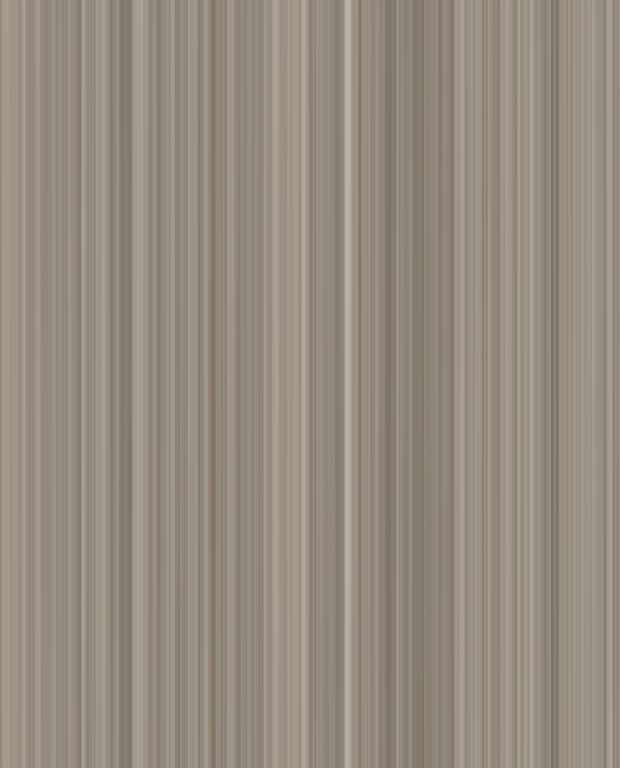
This pattern is drawn by a Shadertoy shader. Its source:

```glsl
// Fine vertical strands in taupe and warm grey, laid over broad soft light and dark bands.
#define BASE_COLOR vec3(0.590, 0.551, 0.504)
#define WARM_AXIS vec3(0.6, 0.0, -0.7)    // red-brown against blue-grey
#define GREEN_AXIS vec3(-0.5, 0.35, -0.2) // olive against pink
#define COARSEST_COUNT 62.0               // strands across in the widest layer
#define COUNT_GROWTH 1.75
#define LAYERS 4
#define TONE_DEPTH 0.068
#define HUE_DEPTH 0.014
#define FADE_DEPTH 0.08                   // slow change along each strand
#define BAND_DEPTH 0.72
#define BANDS 12

// Band centre, half width, lightness, warmth.
const vec4 BAND[BANDS] = vec4[BANDS](
    vec4(0.020, 0.030, 0.025, 0.008), vec4(0.205, 0.012, -0.045, 0.000),
    vec4(0.223, 0.008, 0.060, -0.008), vec4(0.345, 0.016, -0.045, 0.006),
    vec4(0.405, 0.022, -0.015, -0.016), vec4(0.470, 0.032, 0.045, 0.008),
    vec4(0.541, 0.008, -0.060, 0.000), vec4(0.562, 0.007, 0.080, 0.000),
    vec4(0.652, 0.072, -0.068, 0.005), vec4(0.835, 0.042, 0.042, 0.008),
    vec4(0.890, 0.013, -0.060, 0.000), vec4(0.934, 0.008, 0.070, -0.010));

vec3 hash3(vec2 p) {
    vec3 q = vec3(dot(p, vec2(127.1, 311.7)),
                  dot(p, vec2(269.5, 183.3)),
                  dot(p, vec2(419.2, 371.9)));
    return fract(sin(q) * 43758.5);
}

// Lightness, warmth and greenness of one strand, drifting along its length.
vec3 strandTone(float id, float layer, float y) {
    vec3 tone = hash3(vec2(id, layer)) - 0.5;
    vec3 phase = 6.2832 * hash3(vec2(id, layer + 17.0));
    return tone + FADE_DEPTH * sin(3.0 * y + phase);
}

// One-dimensional cells with jittered, pixel-smoothed boundaries.
vec3 strands(vec2 uv, float count, float layer) {
    float x = uv.x * count;
    float id = floor(x);
    float edge = 0.2 + 0.6 * hash3(vec2(id, layer + 41.0)).x;
    float pixel = count / iResolution.x;
    float blend = clamp((x - id - edge) / pixel + 0.5, 0.0, 1.0);
    return mix(strandTone(id, layer, uv.y), strandTone(id + 1.0, layer, uv.y), blend);
}

// Broad lightness and warmth across the width.
vec2 bandTone(float x) {
    vec2 sum = vec2(0.0);
    for (int i = 0; i < BANDS; i++) {
        float d = (x - BAND[i].x) / BAND[i].y;
        sum += BAND[i].zw * exp(-d * d * d * d);
    }
    return BAND_DEPTH * sum;
}

void mainImage(out vec4 fragColor, in vec2 fragCoord) {
    vec2 uv = fragCoord / iResolution.xy;

    // Layered strands, from wide and faint to hair-thin and strong
    vec3 tone = vec3(0.0);
    float count = COARSEST_COUNT;
    for (int i = 0; i < LAYERS; i++) {
        float weight = 0.45 + 0.25 * float(i);
        tone += weight * strands(uv, count, float(i) * 3.0 + 1.0);
        count *= COUNT_GROWTH;
    }

    // Broad bands under the strands
    vec2 band = bandTone(uv.x);
    float light = TONE_DEPTH * tone.x + band.x;
    float warmth = HUE_DEPTH * tone.y + band.y;
    float green = HUE_DEPTH * tone.z;

    vec3 color = BASE_COLOR + light + WARM_AXIS * warmth + GREEN_AXIS * green;
    fragColor = vec4(clamp(color, 0.0, 1.0), 1.0);
}
```
